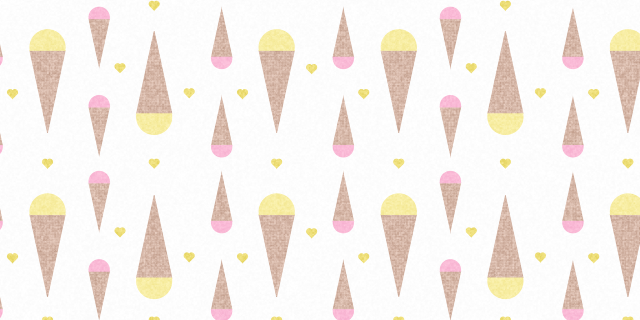
Reproduce this pattern procedurally as a Shadertoy shader.

```glsl
// Repeating ice cream cones and small hearts on grainy off-white paper.

const vec2 PERIOD = vec2(421.5, 197.0); // canvas height is 384 units

float hash(vec2 p) {
    vec3 q = fract(vec3(p.xyx) * 0.1031);
    q += dot(q, q.yzx + 33.33);
    return fract((q.x + q.y) * q.z);
}

float noise(vec2 p) {
    vec2 i = floor(p), f = fract(p);
    f = f * f * (3.0 - 2.0 * f);
    return mix(mix(hash(i), hash(i + vec2(1, 0)), f.x),
               mix(hash(i + vec2(0, 1)), hash(i + vec2(1, 1)), f.x), f.y);
}

float wrap(float d, float period) {
    return d - period * round(d / period);
}

// Heart with its tip at the origin, about 1.2 wide and 1.1 high
float heartDistance(vec2 p) {
    p.x = abs(p.x);
    if (p.x + p.y > 1.0) return length(p - vec2(0.25, 0.75)) - 0.3536;
    vec2 notch = p - vec2(0, 1);
    vec2 side = p - 0.5 * max(p.x + p.y, 0.0);
    return sqrt(min(dot(notch, notch), dot(side, side))) * sign(p.x - p.y);
}

float coverage(float d, float pixel) {
    return smoothstep(0.6, -0.6, d / pixel);
}

// Origin at the middle of the rim, y towards the tip.
// size: scoop radius, scoop height, wafer length
void drawCone(inout vec3 color, vec2 p, vec3 size, vec3 scoop, vec3 wafer, float pixel) {
    float side = dot(vec2(abs(p.x), p.y - size.z), normalize(vec2(size.z, size.x)));
    float body = max(side, -p.y - 1.0);
    float dome = max(length(p - vec2(0, size.x - size.y)) - size.x, p.y);
    vec3 fill = mix(wafer, scoop, coverage(p.y, pixel));
    color = mix(color, fill, coverage(min(body, dome), pixel));
}

void drawHeart(inout vec3 color, vec2 p, vec3 fill, float pixel) {
    float d = 11.0 * heartDistance(vec2(p.x, 6.0 - p.y) / 11.0);
    color = mix(color, fill, coverage(d, pixel));
}

void mainImage(out vec4 fragColor, in vec2 fragCoord) {
    float pixel = 384.0 / iResolution.y;
    vec2 p = vec2(fragCoord.x, iResolution.y - fragCoord.y) * pixel;

    // Paper grain and a faint diagonal wafer weave
    float fine = hash(floor(p / 1.5)) - 0.5;
    float soft = noise(p / 2.2) - 0.5;
    float grain = 0.5 * fine + soft;
    float weave = sin((p.x + p.y) * 0.9) * sin((p.x - p.y) * 0.9);

    vec3 color = vec3(0.992) + 0.016 * grain;
    vec3 wafer = vec3(0.84, 0.72, 0.66) + (0.12 * grain + 0.025 * weave) * vec3(0.8, 1.0, 1.1);
    vec3 lemon = vec3(0.97, 0.93, 0.64) + grain * vec3(0.025, 0.035, 0.1);
    vec3 pink = vec3(0.98, 0.73, 0.84) + grain * vec3(0.02, 0.06, 0.04);
    vec3 gold = vec3(0.93, 0.87, 0.47) + grain * vec3(0.05, 0.06, 0.14);

    // Columns hold x and tip direction: 1 down, -1 up
    vec2 large[3] = vec2[](vec2(57, 1), vec2(185, -1), vec2(332, 1));
    vec2 small[3] = vec2[](vec2(119, 1), vec2(266, -1), vec2(412, -1));
    for (int i = 0; i < 3; i++) {
        float x = wrap(p.x - large[i].x, PERIOD.x);
        float tip = large[i].y;
        float y = wrap(p.y - 98.5 + 37.5 * tip, PERIOD.y) * tip;
        drawCone(color, vec2(x, y), vec3(21.7, 26, 101), lemon, wafer, pixel);

        // Hearts between the rows; the top row keeps only the upturned column
        for (int row = 0; row < 3; row++) {
            if (row > 0 || tip < 0.0)
                drawHeart(color, vec2(x, p.y - 7.0 - 189.5 * float(row)), gold, pixel);
        }

        // Two small cones in each vertical period
        x = wrap(p.x - small[i].x, PERIOD.x);
        tip = small[i].y;
        for (int k = 0; k < 2; k++) {
            y = wrap(p.y - 45.5 + 22.5 * tip - 106.0 * float(k), PERIOD.y) * tip;
            drawCone(color, vec2(x, y), vec3(12.8, 15, 59), pink, wafer, pixel);
        }
    }

    // Hearts scattered between the columns
    vec2 hearts[5] = vec2[](vec2(15, 113), vec2(144, 82), vec2(227, 112),
                            vec2(291, 113), vec2(374, 83));
    for (int i = 0; i < 5; i++) {
        vec2 q = p - hearts[i];
        drawHeart(color, vec2(wrap(q.x, PERIOD.x), wrap(q.y, PERIOD.y)), gold, pixel);
    }

    fragColor = vec4(clamp(color, 0.0, 1.0), 1.0);
}
```
